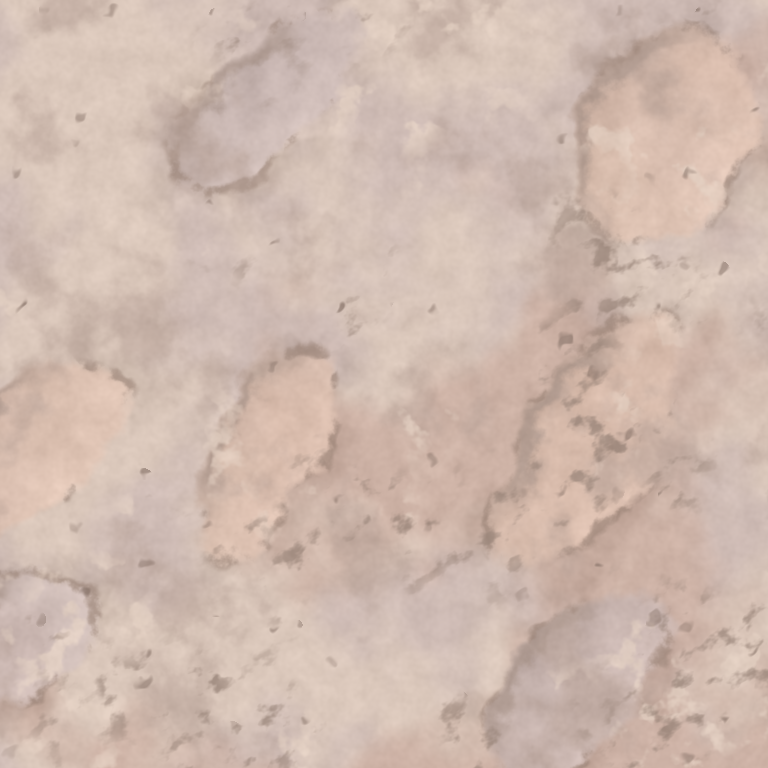
Give the GLSL for this texture, as a three.js fragment shader.

```glsl
// Pale weathered conglomerate stone with soft embedded pebbles, stains and eroded pits.
varying vec2 vUv;

vec2 hash2(vec2 p) {
  return fract(sin(vec2(dot(p, vec2(127.1, 311.7)), dot(p, vec2(269.5, 183.3)))) * 43758.545);
}

float gradDot(vec2 cell, vec2 f, vec2 corner) {
  float a = 6.2832 * hash2(cell + corner).x;
  return dot(vec2(cos(a), sin(a)), f - corner);
}

float gradientNoise(vec2 p) {
  vec2 i = floor(p), f = p - i;
  vec2 u = f * f * f * (f * (f * 6.0 - 15.0) + 10.0);
  float low = mix(gradDot(i, f, vec2(0.0)), gradDot(i, f, vec2(1.0, 0.0)), u.x);
  float high = mix(gradDot(i, f, vec2(0.0, 1.0)), gradDot(i, f, vec2(1.0)), u.x);
  return 1.4 * mix(low, high, u.y);
}

float fbm(vec2 p) {
  float sum = 0.0, amp = 0.55;
  for (int i = 0; i < 4; i++) {
    sum += amp * gradientNoise(p);
    p = mat2(0.8, 0.6, -0.6, 0.8) * p * 2.03 + 7.3;
    amp *= 0.5;
  }
  return sum;
}

vec2 rotate(vec2 p, float a) {
  return vec2(cos(a) * p.x + sin(a) * p.y, cos(a) * p.y - sin(a) * p.x);
}

// Matrix: grey-lilac and cream drifts, pink and rougher toward the lower right
vec3 groundColor(vec2 uv) {
  vec3 col = mix(vec3(0.81, 0.735, 0.71), vec3(0.86, 0.785, 0.735),
                 smoothstep(-0.25, 0.15, fbm(uv * 4.0 + 4.0)));
  float pink = fbm(uv * 3.5 + 31.0) + 0.7 * (uv.x - uv.y) - 0.08;
  return mix(col, vec3(0.80, 0.69, 0.64), 0.9 * smoothstep(-0.05, 0.35, pink));
}

// Pebbles: slanted wobbly ovals, broadly shaded along the upper left rim
vec3 addPebbles(vec3 col, vec2 uv) {
  vec2 g = uv * 2.7 + vec2(0.35, 0.2);
  vec2 wobble = 0.1 * vec2(fbm(uv * 9.0), fbm(uv * 9.0 + 50.0));
  float rough = fbm(uv * 38.0);
  float patchy = fbm(uv * 11.0 + 12.0);
  for (int j = -1; j <= 1; j++) {
    for (int i = -1; i <= 1; i++) {
      vec2 cell = floor(g) + vec2(i, j);
      vec2 r = hash2(cell + 3.0), s = hash2(cell + 19.0);
      vec2 away = g + wobble - cell - 0.5 - 0.45 * (r - 0.5);
      vec2 size = vec2(mix(0.33, 0.52, s.y), mix(0.19, 0.32, r.x));
      vec2 q = rotate(away, mix(0.45, 1.1, s.x));
      q.y += 0.25 * (r.y - 0.5) * q.x;
      float d = (length(q / size) - 1.0) * size.y + 0.018 * rough;
      float present = step(0.15, hash2(cell + 41.0).x);
      float inside = present * smoothstep(0.015, -0.025, d);
      float side = dot(away / (length(away) + 0.01), vec2(-0.85, 0.53));

      // Peach or grey skin, darkening away from the light
      vec3 skin = mix(vec3(0.86, 0.745, 0.68), vec3(0.79, 0.72, 0.705), step(0.42, r.y));
      skin += 0.06 * patchy - 0.05 * side * smoothstep(-0.2, 0.0, d);
      col = mix(col, skin, 0.8 * inside);

      // Worn rim shadow
      float width = 0.05 + 0.05 * smoothstep(-0.2, 0.3, patchy);
      float band = inside * smoothstep(-width - 0.03, -width + 0.03, d + 0.04 * rough);
      col = mix(col, vec3(0.66, 0.58, 0.54), 0.75 * band * smoothstep(0.0, 0.7, side));

      // Hollow outside the pebble, and its broken outline
      float hollow = present * smoothstep(0.13, 0.01, d) * smoothstep(-0.03, 0.01, d);
      col -= 0.05 * hollow * smoothstep(-0.1, 0.25, patchy);
      float line = present * smoothstep(0.022, 0.004, abs(d));
      float broken = smoothstep(0.0, 0.35, patchy + 0.6 * rough + 0.1 * side);
      col = mix(col, vec3(0.60, 0.51, 0.46), 0.6 * line * broken);
    }
  }
  return col;
}

// Scattered pits: one small uneven dot in a few of the cells
float pits(vec2 uv, float density) {
  vec2 g = uv * 24.0, cell = floor(g);
  vec2 r = hash2(cell + 77.0), s = hash2(cell + 91.0);
  vec2 q = rotate(g - cell - 0.3 - 0.4 * r, 0.6 + s.x);
  q += 0.16 * vec2(gradientNoise(g * 3.0), gradientNoise(g * 3.0 + 20.0));
  float radius = mix(0.06, 0.2, s.y * s.y);
  float dotShape = smoothstep(radius + 0.09, radius - 0.06, length(q * vec2(0.8, 1.2)));
  return dotShape * step(s.x, density) * mix(0.3, 1.0, r.x);
}

void main() {
  vec2 uv = vUv;
  vec3 col = addPebbles(groundColor(uv), uv);

  // Soft brown-grey stains
  float stain = smoothstep(0.05, 0.45, fbm(uv * 6.0 + 110.0) + 0.25 * fbm(uv * 30.0));
  col = mix(col, vec3(0.72, 0.635, 0.595), 0.6 * stain);

  // Chalky flakes
  float chalk = smoothstep(0.08, 0.32, fbm(uv * 19.0 + 60.0))
              * smoothstep(0.0, 0.3, fbm(uv * 4.0 + 80.0));
  col = mix(col, vec3(0.90, 0.825, 0.77), 0.75 * chalk);

  // Clustered erosion in slanted streaks, denser toward the lower right
  float cluster = smoothstep(0.0, 0.4, fbm(uv * 4.5 + 15.0) + 0.2 * (uv.x - uv.y));
  float streak = fbm(rotate(uv, 0.6) * vec2(22.0, 32.0));
  float erosion = cluster * smoothstep(0.12, 0.45, streak);
  col = mix(col, vec3(0.60, 0.52, 0.475), 0.75 * erosion);

  col = mix(col, vec3(0.53, 0.45, 0.41), 0.7 * pits(uv, 0.04 + 0.2 * cluster));

  // Fine soft grain
  col += 0.045 * fbm(uv * 32.0 + 9.0) + 0.012 * gradientNoise(uv * 130.0);
  gl_FragColor = vec4(col, 1.0);
}
```
